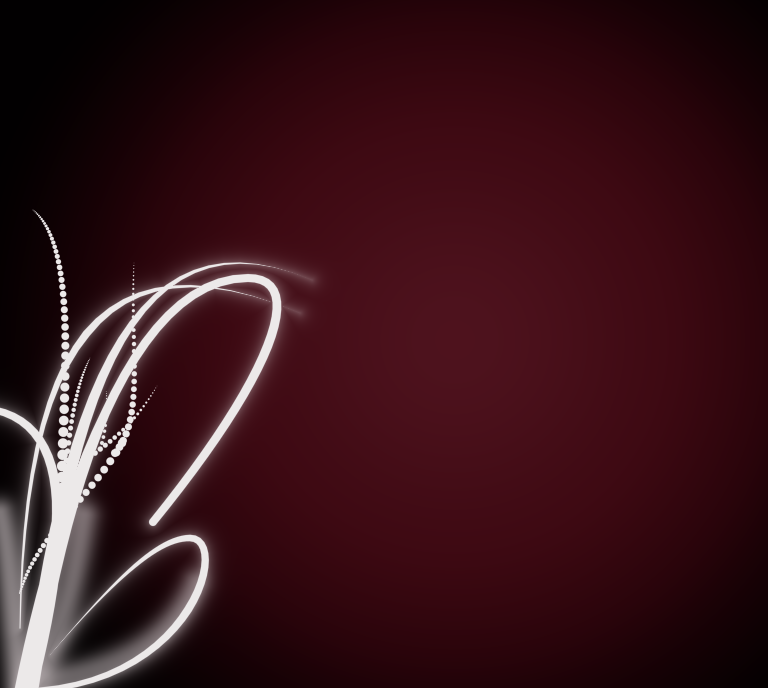
Reproduce this background procedurally as a WebGL 2 fragment shader.

```glsl
#version 300 es
precision highp float;
// A plume of glowing pale ribbons and beaded threads on a dark wine backdrop.
// Ribbons are tapered distances to cubic curves, beads are discs spaced along
// similar curves, and mist is a Gaussian of the distance to a curve.

uniform vec2 u_resolution;
out vec4 outColor;

// The canvas is VIEW_HEIGHT units tall; all positions and widths use these units.
const float VIEW_HEIGHT = 6.88;
const vec2 GLOW_CENTER = vec2(4.55, 3.48);
const vec2 PLUME_EXTENT = vec2(3.6, 5.2);
const vec3 WINE_BRIGHT = vec3(0.305, 0.072, 0.115);
const vec3 WINE_MID = vec3(0.235, 0.033, 0.068);
const vec3 WINE_DEEP = vec3(0.13, 0.008, 0.030);
const vec3 WINE_BLACK = vec3(0.008, 0.0, 0.002);
const vec3 RIBBON_COLOR = vec3(0.925, 0.912, 0.915);
const vec3 MIST_COLOR = vec3(0.84, 0.80, 0.81);
const float HALO_STRENGTH = 0.34;
const float HALO_SIZE = 0.065;
const int SEGMENTS = 24;

vec2 cubic(vec2 a, vec2 b, vec2 c, vec2 d, float t) {
    float s = 1.0 - t;
    return s * s * (s * a + 3.0 * t * b) + t * t * (3.0 * s * c + t * d);
}

// Signed distance to a curve whose half width runs start, middle, end.
float ribbon(vec2 p, vec2 a, vec2 b, vec2 c, vec2 d, vec3 width) {
    float nearest = 1e3;
    vec2 previous = a;
    for (int i = 1; i <= SEGMENTS; i++) {
        float t = float(i) / float(SEGMENTS);
        vec2 next = cubic(a, b, c, d, t);
        vec2 edge = next - previous;
        float h = clamp(dot(p - previous, edge) / dot(edge, edge), 0.0, 1.0);
        float u = t - (1.0 - h) / float(SEGMENTS);
        float w = u < 0.5 ? mix(width.x, width.y, 2.0 * u)
                          : mix(width.y, width.z, 2.0 * u - 1.0);
        nearest = min(nearest, length(p - previous - edge * h) - w);
        previous = next;
    }
    return nearest;
}

// Distance to beads that grow in size and spacing from a to d.
float beads(vec2 p, vec2 a, vec2 b, vec2 c, vec2 d, int count, vec2 radius) {
    float nearest = 1e3;
    for (int i = 0; i < count; i++) {
        float s = float(i) / float(count - 1);
        vec2 center = cubic(a, b, c, d, s * (0.3 + 0.7 * s));
        nearest = min(nearest, length(p - center) - mix(radius.x, radius.y, s));
    }
    return nearest;
}

float mist(vec2 p, vec2 a, vec2 b, vec2 c, vec2 d, float size) {
    float r = ribbon(p, a, b, c, d, vec3(0.0)) / size;
    return exp(-r * r);
}

vec3 backdrop(vec2 p) {
    float r = length(p - GLOW_CENTER);
    vec3 color = mix(WINE_BRIGHT, WINE_MID, smoothstep(0.0, 2.7, r));
    color = mix(color, WINE_DEEP, smoothstep(2.0, 3.9, r));
    return mix(color, WINE_BLACK, smoothstep(3.1, 5.0, r));
}

float ribbonField(vec2 p) {
    // Tall loop with a rounded end
    float d = ribbon(p, vec2(0.25, -0.1), vec2(0.6, 1.9), vec2(1.3, 4.1), vec2(2.48, 4.1), vec3(0.12, 0.045, 0.04));
    d = min(d, ribbon(p, vec2(2.48, 4.1), vec2(3.1, 4.1), vec2(2.7, 3.1), vec2(1.53, 1.66), vec3(0.04, 0.046, 0.04)));
    // Two arches that taper to the right
    d = min(d, ribbon(p, vec2(0.4, 0.6), vec2(0.8, 3.4), vec2(1.55, 4.75), vec2(3.12, 4.08), vec3(0.08, 0.034, -0.007)));
    d = min(d, ribbon(p, vec2(0.2, 0.6), vec2(0.24, 3.4), vec2(1.0, 4.6), vec2(3.0, 3.75), vec3(0.005, 0.038, -0.007)));
    // Arc entering from the left
    d = min(d, ribbon(p, vec2(-0.05, 2.78), vec2(0.75, 2.6), vec2(0.7, 1.5), vec2(0.25, -0.1), vec3(0.035, 0.05, 0.09)));
    // Low leaf
    d = min(d, ribbon(p, vec2(0.5, 0.33), vec2(1.2, 1.15), vec2(1.6, 1.5), vec2(1.9, 1.5), vec3(-0.002, 0.019, 0.033)));
    return min(d, ribbon(p, vec2(1.9, 1.5), vec2(2.3, 1.5), vec2(1.95, 0.1), vec2(0.4, -0.02), vec3(0.033, 0.04, 0.025)));
}

float beadField(vec2 p) {
    float d = beads(p, vec2(0.33, 4.78), vec2(0.8, 4.4), vec2(0.62, 2.9), vec2(0.62, 2.0), 44, vec2(0.003, 0.056));
    d = min(d, beads(p, vec2(1.34, 4.25), vec2(1.3, 3.4), vec2(1.45, 2.7), vec2(1.15, 2.35), 32, vec2(0.002, 0.04)));
    d = min(d, beads(p, vec2(0.2, 0.95), vec2(0.35, 1.5), vec2(0.9, 1.9), vec2(1.22, 2.45), 30, vec2(0.01, 0.042)));
    d = min(d, beads(p, vec2(0.9, 3.3), vec2(0.7, 2.9), vec2(0.68, 2.4), vec2(0.55, 1.2), 34, vec2(0.002, 0.038)));
    d = min(d, beads(p, vec2(1.57, 3.02), vec2(1.35, 2.65), vec2(1.15, 2.5), vec2(0.95, 2.35), 20, vec2(0.002, 0.028)));
    return min(d, beads(p, vec2(1.06, 2.98), vec2(1.08, 2.8), vec2(1.06, 2.6), vec2(1.02, 2.45), 14, vec2(0.0, 0.02)));
}

float mistField(vec2 p) {
    float left = mist(p, vec2(0.0, 1.75), vec2(0.1, 1.4), vec2(0.12, 0.7), vec2(0.2, 0.0), 0.15);
    float right = mist(p, vec2(0.85, 1.72), vec2(0.75, 1.1), vec2(0.65, 0.6), vec2(0.35, 0.0), 0.15);
    float leaf = mist(p, vec2(0.5, 0.1), vec2(1.4, 0.25), vec2(1.75, 0.6), vec2(1.95, 1.05), 0.14);
    return 1.0 - (1.0 - 0.58 * left) * (1.0 - 0.5 * right) * (1.0 - 0.42 * leaf);
}

void main() {
    float pixel = VIEW_HEIGHT / u_resolution.y;
    vec2 p = gl_FragCoord.xy * pixel;
    vec3 color = backdrop(p);
    if (all(lessThan(p, PLUME_EXTENT))) {
        float ribbons = ribbonField(p);
        float shape = min(ribbons, beadField(p));
        float halo = HALO_STRENGTH * exp(-max(ribbons, 0.0) / HALO_SIZE);
        color = mix(color, MIST_COLOR, mistField(p));
        color = mix(color, MIST_COLOR, halo);
        color = mix(color, RIBBON_COLOR, 1.0 - smoothstep(-0.7 * pixel, 0.7 * pixel, shape));
    }
    outColor = vec4(color, 1.0);
}
```
